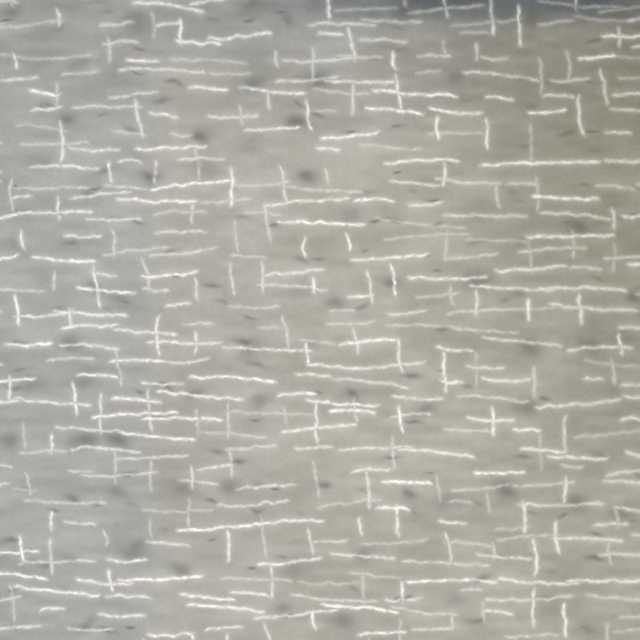
Give the GLSL for this texture, as a Shadertoy shader.

```glsl
// Pale grey woven gauze with glinting short threads and dark gaps, dimmer at the top and right.

const vec3 CLOTH   = vec3(0.695, 0.685, 0.645);
const vec3 COOL    = vec3(0.665, 0.665, 0.660);
const vec3 OLIVE   = vec3(0.565, 0.550, 0.490);
const vec3 EDGE    = vec3(0.330, 0.360, 0.390);
const vec3 GAP     = vec3(0.400, 0.400, 0.395);
const vec3 GLINT   = vec3(0.985, 0.975, 0.950);

const vec2 WEFT_CELL  = vec2(0.112, 0.028);   // along, across the thread
const vec2 WEFT_HALF  = vec2(0.022, 0.078);   // shortest, longest half length
const vec2 WARP_CELL  = vec2(0.094, 0.066);
const vec2 WARP_HALF  = vec2(0.017, 0.040);
const float WARP_LEAN = -0.09;
const float THREAD_WIDTH = 0.0027;
const float DENSITY = 0.84;

float hash(vec2 p) {
    return fract(sin(dot(p, vec2(127.1, 311.7))) * 43758.5453);
}

vec2 hash2(vec2 p) {
    return vec2(hash(p), hash(p + 57.3));
}

float noise(vec2 p) {
    vec2 i = floor(p), f = fract(p);
    f = f * f * (3.0 - 2.0 * f);
    return mix(mix(hash(i), hash(i + vec2(1, 0)), f.x),
               mix(hash(i + vec2(0, 1)), hash(i + vec2(1, 1)), f.x), f.y);
}

// Scattered bent threads along x: x = bright core, y = soft halo
vec2 threads(vec2 p, vec2 cell, vec2 halfRange, float lean, float width, float seed) {
    vec2 light = vec2(0.0);
    float row0 = floor(p.y / cell.y);
    for (int j = -1; j <= 1; j++) {
        float row = row0 + float(j);
        float shift = hash(vec2(row, seed));
        float col0 = floor(p.x / cell.x - shift);
        for (int i = -1; i <= 1; i++) {
            vec2 id = vec2(col0 + float(i), row);
            vec2 key = id + seed;
            if (hash(key + 3.7) > DENSITY) continue;
            vec2 jitter = (hash2(key) - 0.5) * 0.6;
            vec2 q = p - (id + 0.5 + vec2(shift, 0.0) + jitter) * cell;
            vec2 shape = hash2(key + 11.9) - 0.5;
            float len = mix(halfRange.x, halfRange.y, hash(key + 23.1));
            float t = q.x / len;
            float wobble = (noise(vec2(p.x * 70.0, row * 5.3)) - 0.5) * 0.004
                         + (noise(p * 230.0) - 0.5) * 0.0018;
            float d = q.y - q.x * (lean + shape.x * 0.24) - shape.y * 0.009 * (1.0 - t * t) - wobble;
            float ends = 1.0 - smoothstep(len - 0.012, len, abs(q.x));
            float strength = mix(0.32, 1.0, pow(hash(key + 31.7), 1.2));
            float core = exp(-d * d / (width * width));
            float halo = exp(-d * d / (width * width * 9.0));
            light = max(light, vec2(core, halo) * ends * strength);
        }
    }
    return light;
}

// Soft dark ellipses, one at most per cell
float gaps(vec2 p, vec2 cell, vec2 radius, float share, float seed) {
    float dark = 0.0;
    vec2 base = floor(p / cell);
    for (int j = -1; j <= 1; j++)
    for (int i = -1; i <= 1; i++) {
        vec2 id = base + vec2(i, j);
        vec2 key = id + seed;
        if (hash(key + 5.1) > share) continue;
        vec2 q = p - (id + 0.15 + 0.7 * hash2(key)) * cell;
        q.y -= q.x * (hash(key + 8.3) - 0.5) * 0.7;
        q /= radius * mix(0.6, 1.25, hash(key + 17.9));
        dark = max(dark, exp(-dot(q, q)) * mix(0.3, 1.0, hash(key + 29.3)));
    }
    return dark;
}

void mainImage(out vec4 fragColor, in vec2 fragCoord) {
    vec2 p = fragCoord / iResolution.xy;

    // Uneven light over the cloth
    float right = smoothstep(0.55, 1.05, p.x + 0.12 * (p.y - 0.5));
    float left = 1.0 - smoothstep(0.0, 0.5, p.x);
    float top = smoothstep(0.72, 1.02, p.y);
    vec3 col = mix(CLOTH, COOL, max(0.8 * left, 0.6 * top));
    col = mix(col, OLIVE, right * mix(0.4, 0.9, smoothstep(0.1, 0.8, p.y)));
    col *= 1.0 - 0.08 * top;
    float edge = smoothstep(0.94, 1.01, p.y) * smoothstep(0.25, 0.75, p.x);
    col = mix(col, EDGE, 0.8 * edge);

    // Mottled weave and fine grain
    float mottle = noise(p * vec2(15.0, 21.0)) - 0.5;
    float streak = noise(p * vec2(28.0, 85.0) + 9.0) - 0.5;
    float grain = noise(p * 210.0) - 0.5;
    col += 0.055 * mottle + 0.055 * streak + 0.022 * grain;

    // Gaps between the threads
    vec2 bent = p + 0.008 * (vec2(noise(p * 55.0), noise(p * 55.0 + 40.0)) - 0.5);
    float dark = gaps(bent, vec2(0.085), vec2(0.018, 0.012), 0.5, 2.0);
    dark = max(dark, gaps(bent, vec2(0.060, 0.045), vec2(0.012, 0.004), 0.4, 71.0));
    col = mix(col, GAP * mix(vec3(1.0), vec3(1.0, 0.97, 0.86), right), 0.62 * dark);

    // Glinting threads, softer and dimmer towards the top and right
    float blur = max(0.7 * right, 0.6 * top);
    float width = max(THREAD_WIDTH * (1.0 + 0.35 * blur), 0.7 / iResolution.y);
    vec2 weft = threads(p, WEFT_CELL, WEFT_HALF, 0.0, width, 13.0);
    vec2 warp = threads(p.yx, WARP_CELL, WARP_HALF, WARP_LEAN, width, 47.0);
    vec2 light = max(weft, warp);
    float sparkle = mix(0.5, 1.3, noise(p * 170.0 + 5.0));
    float shine = light.x * mix(sparkle, 0.75, 0.6 * blur) * (1.0 - 0.3 * blur);
    col += 0.045 * light.y;
    col = mix(col, GLINT, clamp(shine, 0.0, 1.0));

    fragColor = vec4(clamp(col, 0.0, 1.0), 1.0);
}
```
